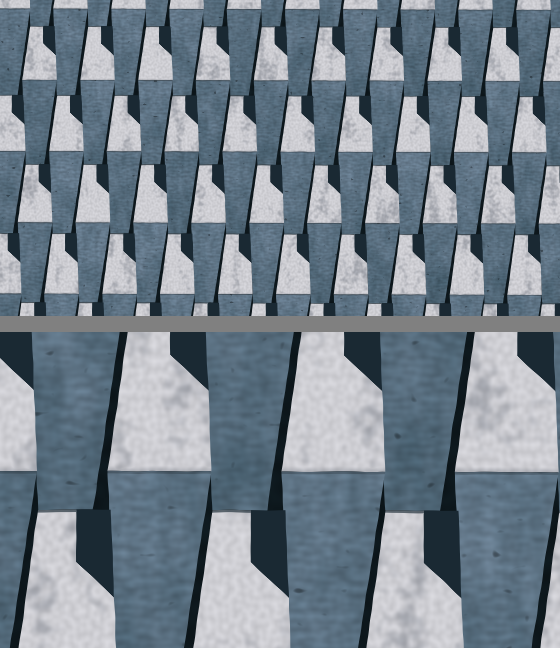
Top: the whole. Bottom: its middle third, enlarged.
Reproduce this pattern procedurally as a WebGL 1 fragment shader.

```glsl
precision highp float;

uniform vec2 u_resolution;

// Layout, in canvas heights, measured down from the top left
const vec2 ORIGIN = vec2(0.1690, 0.0273);
const vec2 PITCH = vec2(0.1831, 0.2255);
const float ROW_SHIFT = 0.0845;
const float TILT = 0.0026;
const float JITTER = 0.0016;

// Block shape, relative to the upper left corner of its front face
const float BLOCK_WIDTH = 0.1095;
const float BACK_LEFT = 0.0255;
const float BACK_RIGHT = 0.1025;
const float FOOT_LEFT = 0.0115;
const float FOOT_RIGHT = 0.0695;
const float LEDGE_DEPTH = 0.164;
const float LEDGE_GROWTH = 0.0069;
const float SHADOW_LEFT = 0.066;
const float SHADOW_NEAR = 0.055;
const float SHADOW_FAR = 0.089;
const float SEAM = 0.0026;

// Colours
const vec3 GAP = vec3(0.05, 0.09, 0.11);
const vec3 SHADOW = vec3(0.10, 0.16, 0.20);
const vec3 FRONT_LIGHT = vec3(0.385, 0.467, 0.537);
const vec3 FRONT_DARK = vec3(0.28, 0.37, 0.43);
const vec3 LEDGE_LIGHT = vec3(0.81, 0.81, 0.83);
const vec3 LEDGE_WORN = vec3(0.64, 0.65, 0.68);

float hash(vec2 p) {
  return fract(sin(dot(p, vec2(127.1, 311.7))) * 4375.85);
}

vec2 gradient(vec2 cell) {
  float angle = 6.2832 * hash(cell);
  return vec2(cos(angle), sin(angle));
}

// Gradient noise, about -0.7 to 0.7
float noise(vec2 p) {
  vec2 i = floor(p);
  vec2 f = p - i;
  vec2 s = f * f * f * (f * (f * 6.0 - 15.0) + 10.0);
  vec2 e = vec2(1.0, 0.0);
  float a = dot(gradient(i), f);
  float b = dot(gradient(i + e.xy), f - e.xy);
  float c = dot(gradient(i + e.yx), f - e.yx);
  float d = dot(gradient(i + e.xx), f - e.xx);
  return mix(mix(a, b, s.x), mix(c, d, s.x), s.y);
}

// Smoothed step over one pixel, and an interval made of two
float above(float edge, float x) {
  return clamp((x - edge) * u_resolution.y + 0.5, 0.0, 1.0);
}

float between(float low, float high, float x) {
  return above(low, x) * above(x, high);
}

float ledgeDepth(float row) {
  return LEDGE_DEPTH + LEDGE_GROWTH * row;
}

// Pale sloping top with wear and the cast shadow
vec3 ledgeColour(vec2 p, float x, float fromBack, float y, float tone) {
  float stain = noise(p * vec2(26.0, 11.0)) + 0.6 * noise(p * 75.0);
  float wear = smoothstep(-0.05, 0.75, stain + 0.35 * tone);
  wear = max(wear, 0.7 * smoothstep(-2.5 * SEAM, 0.0, y));
  vec3 colour = mix(LEDGE_LIGHT, LEDGE_WORN, wear);
  colour *= 1.0 + 0.09 * noise(p * vec2(140.0, 125.0));

  float across = (x - SHADOW_LEFT) / (BACK_RIGHT - SHADOW_LEFT);
  float reach = mix(SHADOW_NEAR, SHADOW_FAR, across);
  float shade = above(SHADOW_LEFT, x) * above(fromBack, reach);
  shade = max(shade, 0.65 * above(fromBack, SEAM));
  return mix(colour, SHADOW, shade);
}

// Blue face with streaks, fine courses and a darker foot
vec3 frontColour(vec2 p, float down, float y, float tone) {
  float patches = noise(p * vec2(17.0, 13.0)) + 0.5 * noise(p * vec2(70.0, 16.0));
  float grain = noise(p * vec2(50.0, 135.0)) + 0.5 * noise(p * 120.0);
  float dark = 0.12 + 0.52 * down + 0.65 * patches + 0.45 * tone;
  vec3 colour = mix(FRONT_LIGHT, FRONT_DARK, clamp(dark, -0.15, 1.2));
  colour *= 1.0 + 0.17 * grain;
  float pits = smoothstep(0.42, 0.6, noise(p * vec2(58.0, 80.0) + 9.0));
  colour *= 1.0 - 0.35 * pits;
  return colour * (1.0 - 0.2 * above(y, SEAM));
}

void main() {
  vec2 p = vec2(gl_FragCoord.x, u_resolution.y - gl_FragCoord.y) / u_resolution.y;
  vec2 q = p - ORIGIN;
  q.y -= TILT * p.x;
  q += 0.0009 * vec2(noise(p * 45.0), noise(p * 45.0 + 31.0));
  float baseRow = floor(q.y / PITCH.y);
  vec3 colour = GAP * (1.0 + 0.3 * noise(p * 60.0));

  // Lower rows stand in front of the ones above
  for (int i = -1; i <= 1; i++) {
    float row = baseRow + float(i);
    float margin = 0.25 * PITCH.x;
    float u = q.x - row * ROW_SHIFT + margin;
    float column = floor(u / PITCH.x);
    vec2 id = vec2(column, row);
    float x = u - column * PITCH.x - margin + JITTER * (hash(id + 3.7) - 0.5);
    float y = q.y - row * PITCH.y;
    float tone = hash(id + 17.3) - 0.5;

    float depth = ledgeDepth(row);
    float back = clamp(-y / depth, 0.0, 1.0);
    float ledge = between(-depth, 0.0, y)
      * between(BACK_LEFT * back, mix(BLOCK_WIDTH, BACK_RIGHT, back), x);
    colour = mix(colour, ledgeColour(p, x, y + depth, y, tone), ledge);

    float frontHeight = 2.0 * PITCH.y - ledgeDepth(row + 2.0);
    float down = clamp(y / frontHeight, 0.0, 1.0);
    float front = between(0.0, frontHeight, y)
      * between(FOOT_LEFT * down, mix(BLOCK_WIDTH, FOOT_RIGHT, down), x);
    colour = mix(colour, frontColour(p, down, y, tone), front);
  }

  gl_FragColor = vec4(colour, 1.0);
}
```
